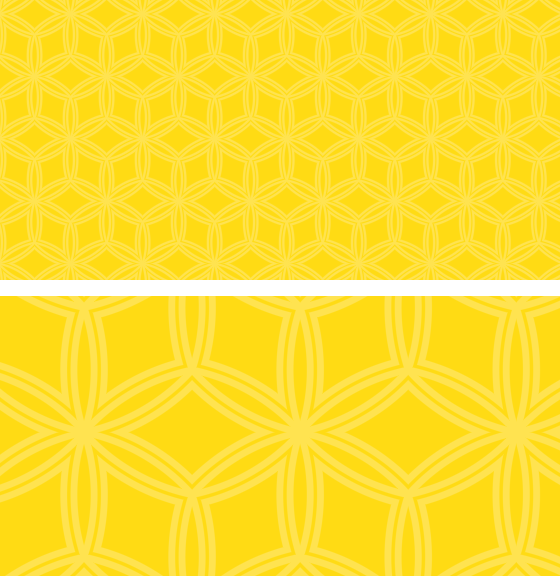
Top: the whole. Bottom: its middle third, enlarged.
This pattern is drawn by a Shadertoy shader. Its source:

```glsl
// Six-petalled flowers on a triangular lattice, drawn in pale double outlines.
// Space is wrapped to the nearest flower and folded onto one petal, a lens
// from its centre to a hexagon corner; a second line follows at a fixed gap.

#define SPACING 0.2573              // distance between flowers, canvas height = 1
#define ORIGIN vec2(0.0240, 0.0044) // one flower, measured from the canvas centre
#define PETAL_WIDTH 0.0120          // half width of the lens
#define LINE_GAP 0.0122             // from the lens to the line around it
#define LINE_WIDTH 0.0081
#define GROUND vec3(1.0, 0.86, 0.08)
#define LINE vec3(1.0, 0.89, 0.315)

const float SECTOR = 1.04719755;    // sixty degrees

// Vector from the nearest flower centre: two interleaved rectangular grids.
vec2 nearestFlower(vec2 p) {
    vec2 cell = SPACING * vec2(1.0, sqrt(3.0));
    vec2 a = mod(p + 0.5 * cell, cell) - 0.5 * cell;
    vec2 b = mod(p, cell) - 0.5 * cell;
    return dot(a, a) < dot(b, b) ? a : b;
}

// Rotates the sector holding p so that its petal lies on the positive x axis.
vec2 foldToPetal(vec2 p) {
    float angle = (floor(atan(p.y, p.x) / SECTOR) + 0.5) * SECTOR;
    vec2 axis = vec2(cos(angle), sin(angle));
    return vec2(dot(p, axis), axis.x * p.y - axis.y * p.x);
}

// Signed distance to a lens along x, given its half length and half width.
float lens(vec2 p, float halfLength, float halfWidth) {
    p = abs(p);
    float offset = (halfLength * halfLength - halfWidth * halfWidth) / (2.0 * halfWidth);
    bool beyondTip = (p.x - halfLength) * offset > p.y * halfLength;
    return beyondTip ? length(p - vec2(halfLength, 0.0))
                     : length(p + vec2(0.0, offset)) - offset - halfWidth;
}

void mainImage(out vec4 fragColor, in vec2 fragCoord) {
    float pixel = 1.0 / iResolution.y;
    vec2 p = (fragCoord - 0.5 * iResolution.xy) * pixel - ORIGIN;
    p = foldToPetal(nearestFlower(p));

    // Petal outline and the line that runs around all petals together
    float halfLength = 0.5 * SPACING / sqrt(3.0);
    float d = lens(p - vec2(halfLength, 0.0), halfLength, PETAL_WIDTH);
    float stroke = min(abs(d), abs(d - LINE_GAP)) - 0.5 * LINE_WIDTH;

    // Antialiased stroke
    float ink = 1.0 - smoothstep(-0.75 * pixel, 0.75 * pixel, stroke);
    fragColor = vec4(mix(GROUND, LINE, ink), 1.0);
}
```
